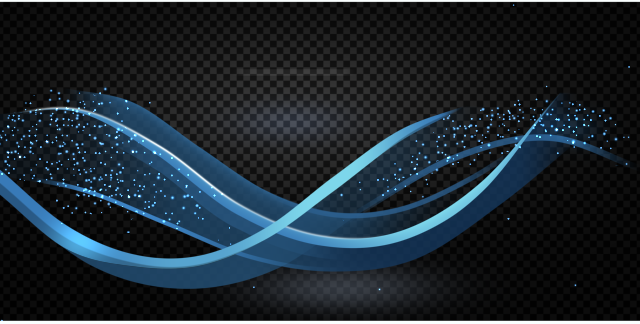
Reproduce this background procedurally as a WebGL 2 fragment shader.

```glsl
#version 300 es
precision highp float;
uniform vec2 u_resolution;
out vec4 fragColor;

// Lengths are percent of the canvas width
const float CELL = 1.0417;
const vec2 LIGHT_POS = vec2(46.5, 33.0);
const vec2 LIGHT_SIZE = vec2(36.0, 15.0);
const vec2 FLOOR_POS = vec2(53.5, 5.6);
const vec2 FLOOR_SIZE = vec2(14.0, 3.6);
const float TOP_TRIM = 0.3;
const float BOTTOM_TRIM = 0.5;
const vec3 WHITE = vec3(0.98, 1.0, 1.0);
const vec3 NAVY = vec3(0.07, 0.19, 0.32);
const vec3 STEEL = vec3(0.16, 0.36, 0.53);
const vec3 BLUE = vec3(0.22, 0.48, 0.72);
const vec3 CYAN = vec3(0.49, 0.84, 0.92);
const vec3 SPARK = vec3(0.2, 0.62, 1.0);

// Knot heights, evenly spaced in x
const float MAIN_TOP[8] = float[8](24.1, 15.4, 10.9, 10.7, 15.1, 23.0, 30.3, 34.2);
const float MAIN_LOW[8] = float[8](20.2, 11.7, 9.0, 9.1, 13.3, 20.7, 28.5, 34.0);
const float VEIL[8] = float[8](36.8, 34.6, 27.6, 20.8, 17.4, 18.2, 22.7, 29.3);
const float CREST[8] = float[8](32.8, 33.5, 27.7, 18.6, 13.8, 14.5, 22.0, 36.1);
const float KEEL[8] = float[8](23.2, 20.6, 15.4, 10.2, 8.2, 10.2, 18.6, 29.3);
const float SWEEP[8] = float[8](20.1, 9.1, 5.5, 8.5, 18.0, 26.0, 28.9, 24.0);

float hash(vec2 p) {
  vec3 q = fract(p.xyx * 0.1031);
  q += dot(q, q.yzx + 33.33);
  return fract((q.x + q.y) * q.z);
}

// Catmull-Rom height and its slope per knot step
vec2 spline(float k[8], float t) {
  t = clamp(t, 0.0, 6.999);
  int i = int(t);
  float f = t - float(i), b = k[i], c = k[i + 1];
  float a = i > 0 ? k[max(i - 1, 0)] : 2.0 * b - c;
  float d = i < 6 ? k[min(i + 2, 7)] : 2.0 * c - b;
  float m = 0.5 * (c - a), n = 0.5 * (d - b);
  float q = 3.0 * (c - b) - 2.0 * m - n, r = 2.0 * (b - c) + m + n;
  return vec2(b + f * (m + f * (q + f * r)), m + f * (2.0 * q + 3.0 * f * r));
}

// Signed distance, positive above the curve
float above(float k[8], float x0, float x1, vec2 p) {
  float stepX = (x1 - x0) / 7.0;
  vec2 s = spline(k, (p.x - x0) / stepX);
  return (p.y - s.x) * inversesqrt(1.0 + s.y * s.y / (stepX * stepX));
}

float edge(float d) {
  float w = 75.0 / u_resolution.x;
  return smoothstep(-w, w, d);
}

float fade(float x, float a, float b, float c, float d) {
  return smoothstep(a, b, x) * (1.0 - smoothstep(c, d, x));
}

float blob(vec2 p, vec2 center, vec2 size) {
  vec2 q = (p - center) / size;
  return exp(-dot(q, q));
}

// One jittered spark per grid cell, kept by local density
float sparks(vec2 p, float size, float density) {
  vec2 id = floor(p / size);
  vec2 jitter = vec2(hash(id + 17.0), hash(id + 51.0)) * 0.5 + 0.25;
  float r = length(fract(p / size) - jitter) * size;
  float radius = mix(0.1, 0.24, hash(id + 83.0));
  float cut = 1.0 - smoothstep(0.18 * size, 0.25 * size, r);
  return step(hash(id), density) * exp(-r * r / (radius * radius)) * cut;
}

void main() {
  vec2 p = gl_FragCoord.xy * 100.0 / u_resolution.x;
  float x = p.x, height = 100.0 * u_resolution.y / u_resolution.x;

  // Checkerboard under a soft spotlight
  vec2 wave = abs(fract(p / (2.0 * CELL)) - 0.5) - 0.25;
  float checker = 0.5 + 0.5 * (2.0 * edge(wave.x * 2.0 * CELL) - 1.0) * (2.0 * edge(wave.y * 2.0 * CELL) - 1.0);
  float light = blob(p, LIGHT_POS, LIGHT_SIZE);
  vec3 color = mix(vec3(0.005 + 0.08 * light), vec3(0.045 + 0.17 * light), checker);
  color += vec3(0.08, 0.10, 0.14) * blob(p, vec2(45.5, 31.5), vec2(9.0, 3.0));
  color += vec3(0.18, 0.20, 0.23) * blob(p, FLOOR_POS, FLOOR_SIZE);
  color += 0.06 * fade(x, 36.0, 39.0, 53.0, 56.0) * edge(0.5 - abs(p.y - 39.3));

  // Signed distances to the flowing curves
  float mainTop = above(MAIN_TOP, 0.0, 72.9, p), mainLow = above(MAIN_LOW, 0.0, 72.9, p);
  float veil = above(VEIL, 10.4, 83.3, p), crest = above(CREST, 0.0, 87.5, p);
  float keel = above(KEEL, 0.0, 91.1, p), sweep = above(SWEEP, 0.0, 100.3, p);

  // Translucent sheets
  float sheet = edge(-veil) * edge(crest) * fade(x, 9.0, 20.0, 46.0, 76.0);
  color = mix(color, STEEL * (0.8 + 0.4 * exp(veil)), 0.82 * sheet);
  sheet = edge(-crest) * edge(keel);
  color = mix(color, mix(STEEL * 0.8, NAVY * 1.15, smoothstep(40.0, 60.0, x)), sheet * (0.15 + 0.65 * fade(x, 8.0, 32.0, 80.0, 91.0)) * fade(x, -1.0, 0.0, 86.0, 91.0));
  color = mix(color, BLUE * 0.8, 0.5 * sheet * edge(crest + 3.4) * fade(x, 12.0, 26.0, 42.0, 56.0));
  sheet = edge(-mainLow) * edge(sweep);
  color = mix(color, STEEL * 0.85, sheet * mix(0.85, 0.4, smoothstep(38.0, 55.0, x)) * fade(x, 2.0, 12.0, 60.0, 78.0));

  // Thin lines along the sheet borders
  color = mix(color, BLUE * 0.8, 0.75 * edge(0.4 - abs(veil + 0.3)) * fade(x, 40.0, 52.0, 70.0, 82.0));
  color = mix(color, BLUE * 0.85, 0.75 * edge(0.5 - abs(sweep - 0.2)) * fade(x, 52.0, 68.0, 88.0, 101.0));
  color = mix(color, BLUE * 1.2, 0.85 * edge(0.33 - abs(keel - 0.3)) * fade(x, 4.0, 14.0, 20.0, 56.0));

  // Crest ribbon with a white rim
  float width = 0.15 + 1.35 * fade(x, 4.0, 30.0, 70.0, 88.0);
  vec3 tint = mix(BLUE, CYAN, 0.75 * fade(x, 45.0, 68.0, 74.0, 88.0) + 0.3 * exp(crest));
  color = mix(color, tint, edge(-crest) * edge(crest + width) * fade(x, 1.0, 12.0, 83.0, 88.0));
  color = mix(color, WHITE, exp(-crest * crest * 30.0) * (0.5 * fade(x, 2.0, 8.0, 50.0, 62.0) + 0.45 * fade(x, 17.0, 25.0, 32.0, 40.0)));

  // Main ribbon, brightest at the left bend and past the crossing
  float shine = fade(x, 34.0, 49.0, 54.0, 70.0) + 0.45 * fade(x, 12.0, 28.0, 34.0, 49.0);
  tint = mix(BLUE, CYAN, shine) * mix(0.72, 1.0, smoothstep(-0.3, 0.3, mainTop + mainLow + 0.2 + 2.0 * shine));
  tint += vec3(0.15, 0.32, 0.35) * blob(p, vec2(12.5, 12.8), vec2(4.5, 4.0));
  color = mix(color, tint, edge(-mainTop) * edge(mainLow) * fade(x, -1.0, 0.0, 68.0, 73.0));

  // Spark clouds
  float cloud = edge(-crest) * edge(keel) * fade(x, -1.0, 0.0, 18.0, 38.0) * 0.45;
  cloud += 0.6 * blob(p, vec2(16.0, 20.5), vec2(5.0, 2.5)) + 0.5 * blob(p, vec2(8.0, 34.0), vec2(9.0, 2.2));
  float ridge = 20.0 + 12.0 * smoothstep(52.0, 82.0, x) - 3.0 * smoothstep(90.0, 100.0, x);
  float offset = (p.y - ridge) / 3.2;
  cloud += 0.65 * exp(-offset * offset) * fade(x, 50.0, 74.0, 90.0, 101.0) * edge(-mainLow + 3.0 * step(72.0, x));
  float glitter = sparks(p, 0.85, cloud * 0.7) + sparks(p + 3.7, 1.35, cloud * 0.8) + sparks(p + 8.1, 2.1, cloud);
  float hot = blob(p, vec2(89.5, 30.5), vec2(4.0, 2.5));
  color += SPARK * (glitter * (0.75 + 0.6 * hot) + 0.14 * hot) + 0.3 * glitter * glitter;

  // Pale trim at the top and bottom
  color = mix(color, WHITE, max(edge(BOTTOM_TRIM - p.y), edge(p.y - height + TOP_TRIM)));
  fragColor = vec4(clamp(color, 0.0, 1.0), 1.0);
}
```
